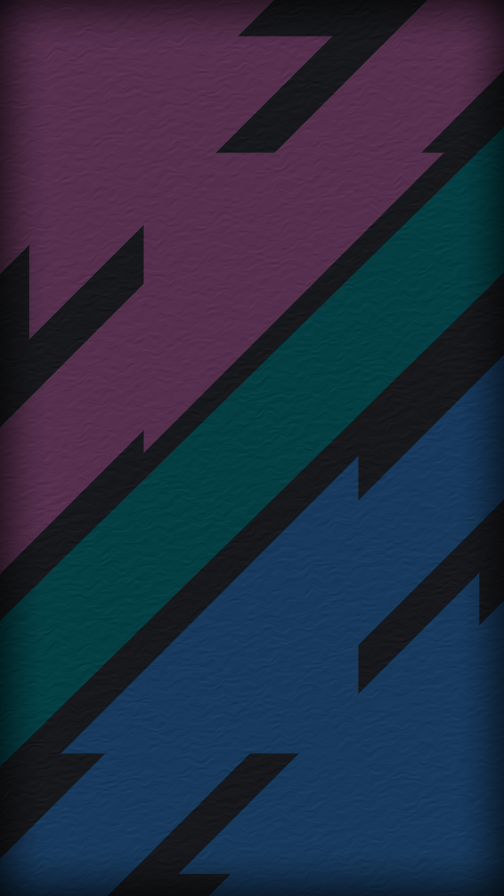
This background is drawn by a Shadertoy shader. Its source:

```glsl
// Notched diagonal panels in plum, teal and blue on dark embossed leather.
#define PLUM vec3(0.335, 0.185, 0.305)
#define TEAL vec3(0.015, 0.245, 0.265)
#define BLUE vec3(0.090, 0.225, 0.365)
#define BASE vec3(0.090, 0.093, 0.108)
#define HEIGHT 1.7778            // canvas height in canvas widths
#define GRAIN_SCALE vec2(62.0, 150.0)
#define GRAIN_STRENGTH 0.055
#define SHADOW_WIDTH 0.10

float hash(vec2 p) {
    return fract(sin(dot(p, vec2(127.1, 311.7))) * 43758.5453);
}

float noise(vec2 p) {
    vec2 i = floor(p), f = fract(p);
    f = f * f * (3.0 - 2.0 * f);
    return mix(mix(hash(i), hash(i + vec2(1, 0)), f.x),
               mix(hash(i + vec2(0, 1)), hash(i + vec2(1, 1)), f.x), f.y);
}

// Wrinkled hide: warped noise, stretched sideways
float hide(vec2 p) {
    vec2 q = p * GRAIN_SCALE;
    q.y += 2.5 * noise(p * 45.0) + 0.35 * q.x;
    return 0.7 * noise(q) + 0.3 * noise(q * 1.9 + 17.0);
}

// Panel with a stepped long edge and a bar cut from it; positive inside.
// t: depth from the long edge, outer / inner: positive in the border strips,
// bar: start of the cut, its end, and its end within the inner strip.
float panel(float t, float outer, float inner, float stepDepth, vec3 bar) {
    float body = max(t - stepDepth, min(t, -outer));
    float barEnd = max(bar.y - t, min(inner, bar.z - t));
    float cut = min(min(outer, t - bar.x), barEnd);
    return min(body, -cut);
}

float coverage(float d, float px) {
    return smoothstep(-0.75 * px, 0.75 * px, d);
}

void mainImage(out vec4 fragColor, in vec2 fragCoord) {
    // x to the right, y down from the top, in canvas widths
    vec2 uv = fragCoord / iResolution.xy;
    vec2 p = vec2(uv.x, (1.0 - uv.y) * HEIGHT);
    float px = 1.0 / iResolution.x;
    float diagonal = p.x + p.y;

    // Plum panel, stepped along the top and left
    vec2 o = vec2(0.285, 0.303) - p, i = vec2(0.058, 0.072) - p;
    float plum = panel(1.184 - diagonal, max(o.x, o.y), max(i.x, i.y),
                       0.045, vec3(0.336, 0.4525, 0.640));

    // Blue panel, stepped along the bottom and right
    o = p - vec2(0.711, 1.495);
    i = p - vec2(0.951, 1.734);
    float blue = panel(diagonal - 1.616, max(o.x, o.y), max(i.x, i.y),
                       0.088, vec3(0.375, 0.472, 0.576));

    // Teal band, slightly less steep
    float teal = 0.1448 - abs(0.98 * p.x + p.y - 1.3763);

    vec3 color = mix(BASE, PLUM, coverage(plum, px));
    color = mix(color, BLUE, coverage(blue, px));
    color = mix(color, TEAL, coverage(teal, px));

    // Leather relief lit from above
    float relief = hide(p) - hide(p + vec2(0.001, 0.0035));
    color += GRAIN_STRENGTH * relief * (0.6 + color);

    // Soft inner shadow around the border
    vec2 border = min(p, vec2(1.0, HEIGHT) - p);
    vec2 shade = smoothstep(-SHADOW_WIDTH, SHADOW_WIDTH, border);
    color *= shade.x * shade.y;

    fragColor = vec4(max(color, 0.0), 1.0);
}
```
